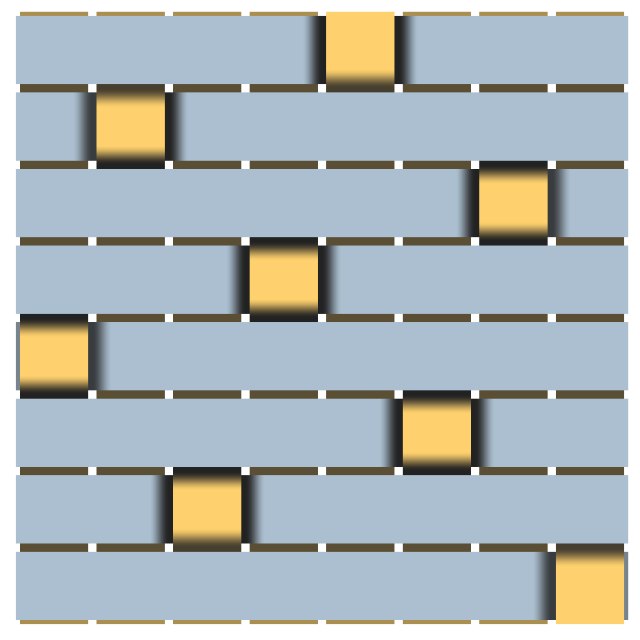
This pattern is drawn by a Shadertoy shader. Its source:

```glsl
const float CELLS = 8.0;
const float GRID_ORIGIN = 0.0247;
const float GRID_SIDE = 0.957;
const float STRAND_HALF = 0.446;
const vec3 BACKGROUND = vec3(1.0);
const vec3 WEFT_BLUE = vec3(0.67, 0.75, 0.815);
const vec3 WARP_YELLOW = vec3(1.0, 0.82, 0.43);
const vec3 SHADOW = vec3(0.135);

// Satin weave: one raised warp per row, shifted three columns each row
bool warpOnTop(vec2 cell) {
    return mod(cell.x - 3.0 * cell.y - 7.0 + 0.5, CELLS) < 1.0;
}

float band(float x, float halfWidth, float blur) {
    return 1.0 - smoothstep(halfWidth - 0.5 * blur, halfWidth + 0.5 * blur, abs(x));
}

// Shadow along a strand, from its height here and in the next cell
float strandShadow(vec2 cell, vec2 local, vec2 axis, bool isWarp) {
    float along = dot(local, axis);
    float side = along < 0.0 ? -1.0 : 1.0;
    float index = dot(cell, axis);
    float next = index + side;
    bool raised = warpOnTop(cell) == isWarp;

    // Loose ends at the border
    if (next < -0.5 || next > CELLS - 0.5) return raised ? 0.0 : 0.38;

    bool nextRaised = warpOnTop(cell + axis * side) == isWarp;
    if (raised == nextRaised) return raised ? 0.0 : 0.75;

    // Dips are shallower beside the border
    bool nearBorder = min(index, next) < 0.5 || max(index, next) > CELLS - 1.5;
    float depth = nearBorder ? 0.84 : 1.0;
    float fade = 1.0 - smoothstep(0.0, 0.26, 0.5 - abs(along));
    return raised ? depth * fade : depth;
}

// Strand colour with coverage in alpha
vec4 strand(vec2 grid, vec2 cell, vec2 axis, vec3 tint, bool isWarp, float blur) {
    vec2 local = grid - cell - 0.5;
    float across = dot(local, axis.yx);
    float lengthwise = dot(grid, axis) - 0.5 * CELLS;
    float coverage = band(across, STRAND_HALF, blur) * band(lengthwise, 0.5 * CELLS, blur);
    return vec4(mix(tint, SHADOW, strandShadow(cell, local, axis, isWarp)), coverage);
}

void mainImage(out vec4 fragColor, in vec2 fragCoord) {
    float scale = CELLS / GRID_SIDE;
    vec2 grid = (fragCoord / iResolution.y - GRID_ORIGIN) * scale;
    float blur = scale / iResolution.y;
    vec2 cell = clamp(floor(grid), 0.0, CELLS - 1.0);

    vec4 warp = strand(grid, cell, vec2(0.0, 1.0), WARP_YELLOW, true, blur);
    vec4 weft = strand(grid, cell, vec2(1.0, 0.0), WEFT_BLUE, false, blur);

    // Layer the lower strand, then the upper one
    bool warpAbove = warpOnTop(cell);
    vec4 lower = warpAbove ? weft : warp;
    vec4 upper = warpAbove ? warp : weft;
    vec3 color = mix(BACKGROUND, lower.rgb, lower.a);
    color = mix(color, upper.rgb, upper.a);
    fragColor = vec4(color, 1.0);
}
```
